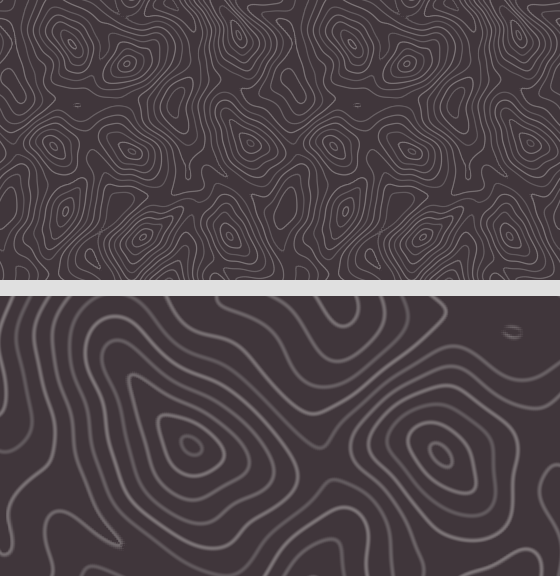
Top: the whole. Bottom: its middle third, enlarged.
A Shadertoy shader for this pattern:

```glsl
// Topographic contour lines around scattered hills, on a repeating square tile.

const float TAU = 6.2831853;
const float CELLS = 3.0; // hills per tile side

vec3 hash3(vec2 cell) {
    vec3 q = vec3(dot(cell, vec2(127.1, 311.7)),
                  dot(cell, vec2(269.5, 183.3)),
                  dot(cell, vec2(419.2, 371.9)));
    return fract(sin(q + 1.7) * 43758.545);
}

// Distance from a hill centre, stretched and dented into an uneven ring
float hillDistance(vec2 p, vec3 shape) {
    float turn = TAU * shape.x;
    p = mat2(cos(turn), -sin(turn), sin(turn), cos(turn)) * p;
    p *= vec2(mix(0.72, 0.95, shape.y), mix(1.3, 1.05, shape.y));
    float radius = length(p);
    float angle = atan(p.y, p.x + 1e-5);
    float dents = 0.11 * sin(3.0 * angle + TAU * shape.z)
                + 0.05 * sin(5.0 * angle + TAU * shape.y);
    return radius * (1.0 + dents * smoothstep(0.0, 0.25, radius)) * mix(0.92, 1.12, shape.z);
}

// Periodic cellular field, with neighbouring hills joined by a smooth minimum
float terrain(vec2 p) {
    vec2 wave = p * TAU / CELLS;
    p += 0.09 * sin(2.0 * wave.yx + vec2(0.6, 2.3));
    p += 0.028 * sin(5.0 * wave.yx + vec2(3.0, 0.0) + 2.0 * sin(wave));
    p += 0.005 * sin(11.0 * wave.yx + 3.0 * sin(2.0 * wave));

    vec2 home = floor(p);
    float sum = 0.0;
    for (int y = -2; y <= 2; y++) {
        for (int x = -2; x <= 2; x++) {
            vec2 cell = home + vec2(x, y);
            vec2 id = mod(cell, CELLS);
            vec2 centre = cell + 0.5 + 0.42 * (hash3(id).xy - 0.5);
            sum += exp(-13.0 * hillDistance(p - centre, hash3(id + 17.0)));
        }
    }
    return -log(sum) / 13.0;
}

void mainImage(out vec4 fragColor, in vec2 fragCoord) {
    vec2 uv = fragCoord / iResolution.y;
    float level = terrain(uv * CELLS) / 0.068;

    // Turn the height difference into a distance on the canvas
    float slope = length(vec2(dFdx(level), dFdy(level))) * iResolution.y;
    float dist = abs(fract(level) - 0.5) / max(slope, 0.01);
    float line = 1.0 - smoothstep(0.0, max(0.0045, 1.15 / iResolution.y), dist);
    line *= smoothstep(1.5, 6.0, slope); // no blots on flat ground

    // Rings alternate between faint and bright
    float tone = 0.5 + 0.5 * sin(2.4 * floor(level) + sin(TAU * uv.x) + cos(TAU * uv.y));
    vec3 ground = vec3(0.25, 0.21, 0.23);
    vec3 ink = mix(vec3(0.38, 0.35, 0.365), vec3(0.49, 0.46, 0.47), tone);
    fragColor = vec4(mix(ground, ink, line), 1.0);
}
```
